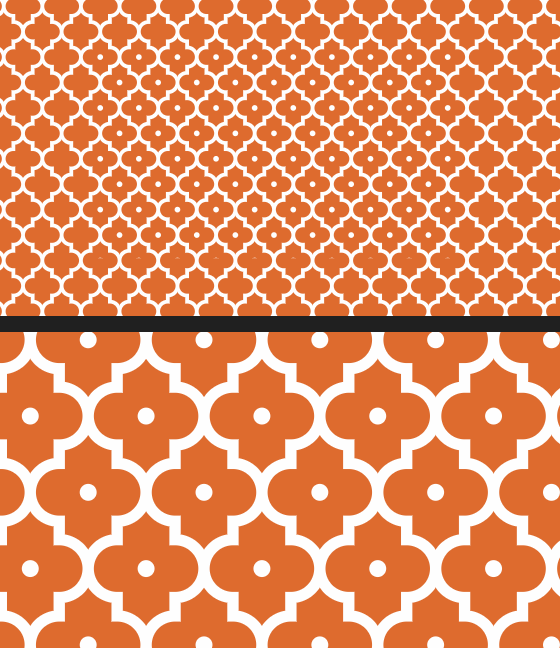
Top: the whole. Bottom: its middle third, enlarged.
Reproduce this pattern procedurally as a Shadertoy shader.

```glsl
// Staggered lattice of lobed tiles outlined in white on orange, with a block of
// white dots in the middle. One edge, two quarter arcs joined by an upright bar,
// is folded over the plane; unit length is the spacing between columns.

const vec2 CELL = vec2(1.0, 1.317); // spacing of tiles in the same row and column

// Distance to the centre line of the tile outline, less half the line width
float outline(vec2 p, float halfWidth) {
    // Fold into a quarter cell, which holds one edge
    vec2 q = abs(p - CELL * round(p / CELL)) - 0.25 * CELL;
    // The edge is unchanged by a half turn about its midpoint
    if (q.x < 0.0) q = -q;
    float rise = 0.25 * CELL.y;
    float arc = abs(length(q + vec2(0.0, rise)) - 0.25) - halfWidth;
    // Upright bar, with square corners where it meets the arcs
    vec2 side = abs(q) - vec2(halfWidth, rise - 0.25 + halfWidth);
    float bar = length(max(side, 0.0)) + min(max(side.x, side.y), 0.0);
    return min(arc, bar);
}

// Distance to the dot in the nearest tile, limited to the central block
float dots(vec2 p, float radius) {
    vec2 grid = p / CELL;
    vec2 centre = round(grid);
    vec2 shifted = floor(grid) + 0.5;
    if (length(p - shifted * CELL) < length(p - centre * CELL)) centre = shifted;

    bool inBlock = abs(centre.x) < 4.6 && centre.y > -2.6 && centre.y < 1.6;
    if (!inBlock) return 1.0;
    // The lower edge of the block leaves only slivers of its last row
    return max(length(p - centre * CELL) - radius, -3.233 - p.y);
}

// Antialiased coverage from a signed distance
float coverage(float d, float pixel) {
    return clamp(0.5 - d / pixel, 0.0, 1.0);
}

void mainImage(out vec4 fragColor, in vec2 fragCoord) {
    float pixel = 8.185 / iResolution.y; // columns per canvas height
    vec2 p = fragCoord * pixel - 8.185 * vec2(0.867, 0.578);

    float white = max(coverage(outline(p, 0.049), pixel),
                      coverage(dots(p, 0.073), pixel));
    vec3 color = mix(vec3(0.87, 0.42, 0.18), vec3(0.995), white);
    fragColor = vec4(color, 1.0);
}
```
